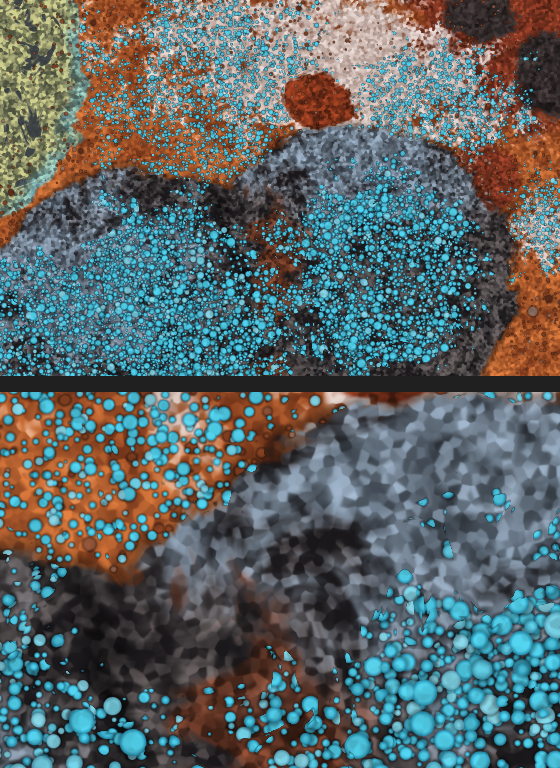
Top: the whole. Bottom: its middle third, enlarged.
This texture is drawn by a Shadertoy shader. Its source:

```glsl
vec2 hash2(vec2 p) {
    vec3 q = fract(p.xyx * vec3(.1031, .1030, .0973));
    q += dot(q, q.yzx + 33.33);
    return fract((q.xx + q.yz) * q.zy);
}

// Layered sines, each octave bent by the one before; about -0.7 to 0.7
float turbulence(vec2 p) {
    float sum = 0., amp = .5;
    for (int i = 0; i < 5; i++) {
        p = mat2(.8, .6, -.6, .8) * p * 1.8 + 1.7;
        p += .7 * sin(p.yx + float(i));
        sum += amp * sin(p.x) * sin(p.y + 1.);
        amp *= .65;
    }
    return sum;
}

// Cellular grain: random cell tones blended by distance
float grain(vec2 p) {
    vec2 cell = floor(p), sum = vec2(0);
    for (int j = -1; j <= 1; j++)
    for (int i = -1; i <= 1; i++) {
        vec2 id = cell + vec2(i, j), rnd = hash2(id + 19.);
        vec2 away = id + rnd - p;
        sum += vec2(hash2(id + 71.).x, 1.) * exp(-9. * dot(away, away));
    }
    return sum.x / sum.y;
}

// Positive inside an ellipse, 1 at its centre
float mound(vec2 p, vec2 centre, vec2 radii) {
    return 1. - length((p - centre) / radii);
}

// Scattered round crusts with a shadow, a dark rim and a lit core
vec3 crusts(vec3 ground, vec2 p, float scale, float coverage, vec3 rim, vec3 core) {
    p *= scale;
    vec2 cell = floor(p);
    float edge = 1., tone = 0.;
    for (int j = -1; j <= 1; j++)
    for (int i = -1; i <= 1; i++) {
        vec2 id = cell + vec2(i, j);
        vec2 spot = hash2(id + scale), kind = hash2(id + scale + 57.);
        float present = smoothstep(0., .12, coverage - kind.y);
        float radius = mix(.22, .56, kind.x * kind.x) * present;
        float d = length(id + .15 + .7 * spot - p) - radius + .3 * (1. - present);
        if (d < edge) { edge = d; tone = spot.x; }
    }
    float soft = .8 * scale / iResolution.y;
    ground *= mix(.68, 1., smoothstep(0., .25, edge));
    vec3 lit = mix(rim, core, smoothstep(.04, -.2, edge));
    lit = mix(lit, lit * .6 + .32, smoothstep(.65, 1., tone));
    return mix(ground, lit, smoothstep(soft, -soft, edge));
}

void mainImage(out vec4 fragColor, in vec2 fragCoord) {
    vec2 p = fragCoord / iResolution.y;
    float broad = turbulence(p * 5.), mid = turbulence(p * 13. + 4.);
    vec2 q = p + .035 * vec2(mid, turbulence(p * 9. + 11.));
    float coarse = grain(p * 48.), fine = grain(p * 125.);
    float grit = .45 * coarse + .55 * fine;

    // Rust ground, redder toward the upper right
    vec3 color = mix(vec3(.50, .23, .11), vec3(.82, .46, .23), clamp(grit + .5 * mid, 0., 1.));
    float red = mound(q, vec2(1.42, .96), vec2(.40, .34));
    red = max(red, mound(q, vec2(1.28, .53), vec2(.11, .1)));
    color = mix(color, vec3(.46, .18, .12) * (.55 + .9 * grit), .85 * smoothstep(0., .2, red + .2 * mid));

    // Chalky pale band
    vec2 tilted = q + vec2(0, .17 * (q.x - .85));
    float chalk = mound(tilted, vec2(.86, .83), vec2(.56, .24));
    chalk = max(chalk, mound(q, vec2(1.44, .39), vec2(.11, .1)));
    chalk = smoothstep(.0, .42, chalk + .45 * mid + .7 * (grit - .5));
    color = mix(color, mix(vec3(.70, .60, .56), vec3(.88, .85, .85), grit), .93 * chalk);

    // Round rust stain and black patches
    float stain = mound(q, vec2(.84, .73), vec2(.095, .075));
    color = mix(color, vec3(.47, .19, .10) * (.5 + grit), smoothstep(0., .15, stain));
    float soot = max(mound(q, vec2(1.28, .96), vec2(.1, .08)), mound(q, vec2(1.46, .8), vec2(.09, .12)));
    color = mix(color, vec3(.19, .16, .16) * (.5 + grit), smoothstep(-.05, .15, soot + .3 * (fine - .5)));

    // Yellow-green lichen with a blue-green border
    float lichen = .48 - length(q - vec2(-.25, .82));
    vec3 moss = mix(vec3(.33, .35, .27), vec3(.76, .76, .52), smoothstep(.15, .8, grit + .2 * mid));
    moss = mix(moss, vec3(.24, .26, .27), smoothstep(.25, .5, mid + .6 * (coarse - .5)));
    moss = mix(moss, vec3(.42, .62, .64) * (.6 + .8 * grit), .75 * smoothstep(.06, .01, lichen + .03 * broad));
    color = mix(color, moss, smoothstep(-.006, .008, lichen));

    // Two dark boulders with bluish bloom and brown seams
    float rock = max(.42 - length(q - vec2(.95, .25)), .44 - length(q - vec2(.37, .10)));
    float bloom = max(mound(q, vec2(.98, .56), vec2(.36, .18)), mound(q, vec2(.22, .25), vec2(.36, .28)));
    bloom = smoothstep(-.1, .6, bloom + .6 * mid + .3 * (grit - .5));
    vec3 stone = mix(vec3(.11, .10, .11), vec3(.40, .37, .37), smoothstep(.1, 1., grit + .35 * mid));
    stone = mix(stone, vec3(.45, .52, .59) * (.45 + grit), .85 * bloom);
    float seam = max(mound(q, vec2(.74, .31), vec2(.1, .18)), mound(q, vec2(.71, .03), vec2(.07, .07)));
    stone = mix(stone, vec3(.43, .20, .11) * (.4 + grit), .8 * smoothstep(.0, .5, seam + .7 * mid));
    stone *= mix(.55, 1., smoothstep(0., .025, abs(q.x - .57 - .35 * (.45 - q.y)) + .5 * step(.5, q.y)));
    float onRock = smoothstep(-.005, .007, rock);
    color = mix(color * mix(.65, 1., smoothstep(0., -.025, rock)), stone, onRock);

    // Rust and soot specks on the lighter ground
    float specks = (1. - onRock) * (.12 + .15 * broad);
    color = crusts(color, p, 38., specks * .6, vec3(.25, .13, .10), vec3(.38, .17, .09));
    color = crusts(color, p, 95., specks * 1.5, vec3(.32, .16, .10), vec3(.50, .24, .12));

    // Turquoise crusts: large on stone, fine on the pale band
    float large = mound(q, vec2(1.01, .27), vec2(.29, .28));
    large = max(large, mound(q, vec2(.46, .15), vec2(.32, .34)));
    large = max(large, mound(q, vec2(.11, .08), vec2(.24, .24)));
    large = onRock * (.06 + .85 * smoothstep(-.05, .3, large + .3 * mid) * (.75 + .6 * broad));
    float small = mound(q, vec2(.55, .76), vec2(.36, .32));
    small = max(small, mound(q, vec2(1.15, .72), vec2(.30, .16)));
    small = max(small, mound(q, vec2(1.43, .42), vec2(.12, .15)));
    small = (1. - onRock) * (.05 + .65 * smoothstep(-.1, .5, small + .5 * mid));
    small *= 1. - .9 * smoothstep(-.1, .1, max(stain, lichen * 8.));
    vec3 deep = vec3(.12, .50, .62), turquoise = vec3(.30, .77, .87);
    color = crusts(color, p, 105., max(small, large * .8), deep, turquoise);
    color = crusts(color, p + 3.1, 82., max(small * .75, large), deep, turquoise);
    color = crusts(color, p + 5.3, 60., large, deep, turquoise);
    color = crusts(color, p + 7.7, 46., large * .8, deep, turquoise);

    fragColor = vec4(color * (.9 + .2 * fine), 1.);
}
```
